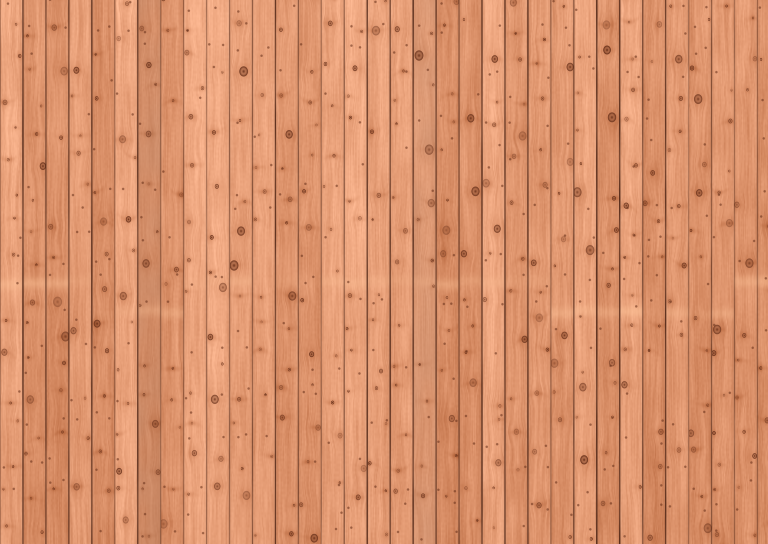
Reproduce this texture procedurally as a Shadertoy shader.

```glsl
#define PLANKS 33.46
#define SEAM_HALF_WIDTH 0.032
#define KNOT_SPACING 1.45
#define KNOT_CHANCE 0.72
#define GRAIN_CONTRAST 0.55
#define PLANK_CONTRAST 0.42
#define BAND_HEIGHT 0.48
#define DARK_WOOD vec3(0.77, 0.465, 0.305)
#define LIGHT_WOOD vec3(0.985, 0.715, 0.565)
#define KNOT_COLOR vec3(0.42, 0.20, 0.11)
#define SEAM_COLOR vec3(0.30, 0.14, 0.08)
#define GREY_WOOD vec3(0.70, 0.48, 0.36)

float hash(vec2 p) {
    return fract(sin(dot(p, vec2(127.1, 311.7))) * 43758.5453);
}

float noise(vec2 p) {
    vec2 i = floor(p), f = fract(p);
    f = f * f * (3.0 - 2.0 * f);
    return mix(mix(hash(i), hash(i + vec2(1, 0)), f.x),
               mix(hash(i + vec2(0, 1)), hash(i + vec2(1, 1)), f.x), f.y);
}

// Returns knot darkness, surrounding flame marks and sideways grain bend
vec3 knots(vec2 p, float plank, float pixel) {
    vec3 result = vec3(0.0);
    float cell = floor(p.y / KNOT_SPACING);
    for (int k = -1; k <= 1; k++) {
        vec2 id = vec2(plank, cell + float(k));
        if (hash(id + 3.7) > KNOT_CHANCE) continue;
        vec2 center = vec2((hash(id + 11.3) - 0.5) * 0.8,
                           (id.y + 0.15 + 0.7 * hash(id + 23.9)) * KNOT_SPACING);
        float size = hash(id + 31.1);
        float radius = mix(0.045, 0.19, size * size * size);
        vec2 d = p - center;
        float r = length(d * vec2(1.0, 0.85));

        // Core with a paler ring inside the larger ones
        float core = 1.0 - smoothstep(radius - pixel * 0.5, radius + pixel * 0.7, r);
        float ring = 0.7 + 0.3 * cos(r / radius * 6.3);
        float strength = mix(0.35, 0.95, hash(id + 47.3));
        result.x = max(result.x, core * ring * strength);

        // Curved marks spreading to both sides, with a soft halo
        float bend = d.y + (hash(id + 53.0) - 0.5) * 2.4 * d.x * d.x;
        float wing = exp(-bend * bend * 90.0 - d.x * d.x * 7.0);
        float halo = exp(-r * r / (radius * radius * 5.0));
        result.y += wing * 0.30 * hash(id + 61.0) + halo * 0.22;
        result.z += d.x * exp(-dot(d, d) * 6.0) * (0.4 + size);
    }
    return result;
}

void mainImage(out vec4 fragColor, in vec2 fragCoord) {
    vec2 uv = fragCoord / iResolution.xy;
    vec2 p = fragCoord / iResolution.x * PLANKS;
    float pixel = PLANKS / iResolution.x;
    float plank = floor(p.x);
    vec2 local = vec2(fract(p.x) - 0.5, p.y);
    float plankTone = hash(vec2(plank, 5.0));

    // Long fibres, bent around knots, plus short flecks and cloudy patches
    vec3 knot = knots(local, plank, pixel);
    float across = local.x - knot.z * 0.5 + 0.12 * noise(vec2(plank * 7.0, p.y * 0.35));
    vec2 offset = vec2(plank * 37.0, plank * 19.0);
    float fibre = noise(vec2(across * 9.0, p.y * 0.22) + offset) - 0.5;
    float fine = noise(vec2(across * 24.0, p.y * 0.9) + offset * 1.7) - 0.5;
    float fleck = noise(vec2(local.x * 16.0, p.y * 9.0) + offset) - 0.5;
    float patches = noise(vec2(local.x * 1.5, p.y * 0.7) + offset * 2.3) - 0.5;
    float grain = fibre * 0.5 + fine * 0.45 + fleck * 0.2 + patches * 0.35;

    float tone = 0.56 + (plankTone - 0.5) * PLANK_CONTRAST + grain * GRAIN_CONTRAST;
    tone += (uv.y - 0.5) * 0.16 - knot.y;
    vec3 color = mix(DARK_WOOD, LIGHT_WOOD, tone);

    // A few boards are weathered towards grey brown
    float weathered = step(0.88, hash(vec2(plank, 17.0)));
    color = mix(color, GREY_WOOD, weathered * (0.3 + 0.3 * patches));

    // Faint bleached stripe, lower on some groups of boards
    float group = hash(vec2(floor(plank / 4.0), 29.0));
    float bandY = BAND_HEIGHT - 0.055 * step(0.78, group)
                + 0.008 * (hash(vec2(plank, 41.0)) - 0.5);
    float bandOffset = (uv.y - bandY) / 0.011;
    float band = exp(-bandOffset * bandOffset) * hash(vec2(plank, 43.0));
    color = mix(color, vec3(1.0, 0.77, 0.60), band * 0.5);

    // Knots, then tiny pin holes
    color = mix(color, KNOT_COLOR, knot.x);
    vec2 pinCell = floor(vec2(p.x * 2.0, p.y));
    vec2 pinPos = fract(vec2(p.x * 2.0, p.y)) - 0.2
                - 0.6 * vec2(hash(pinCell + 71.0), hash(pinCell + 73.0));
    float pin = 1.0 - smoothstep(0.02, 0.04 + pixel, length(pinPos * vec2(0.5, 1.0)));
    color = mix(color, KNOT_COLOR, pin * 0.6 * step(0.82, hash(pinCell + 79.0)));

    // Seams of uneven darkness, with a soft shadow beside each
    float seamId = floor(p.x + 0.5);
    float seamDistance = abs(p.x - seamId);
    float depth = mix(0.4, 0.95, hash(vec2(seamId, 83.0)));
    depth *= 0.85 + 0.3 * (noise(vec2(seamId * 9.0, p.y * 0.6)) - 0.5);
    float seam = 1.0 - smoothstep(SEAM_HALF_WIDTH - pixel * 0.5,
                                  SEAM_HALF_WIDTH + pixel * 0.5, seamDistance);
    color *= 1.0 - 0.12 * depth * exp(-seamDistance * 16.0);
    color = mix(color, SEAM_COLOR, seam * depth);

    fragColor = vec4(clamp(color, 0.0, 1.0), 1.0);
}
```
